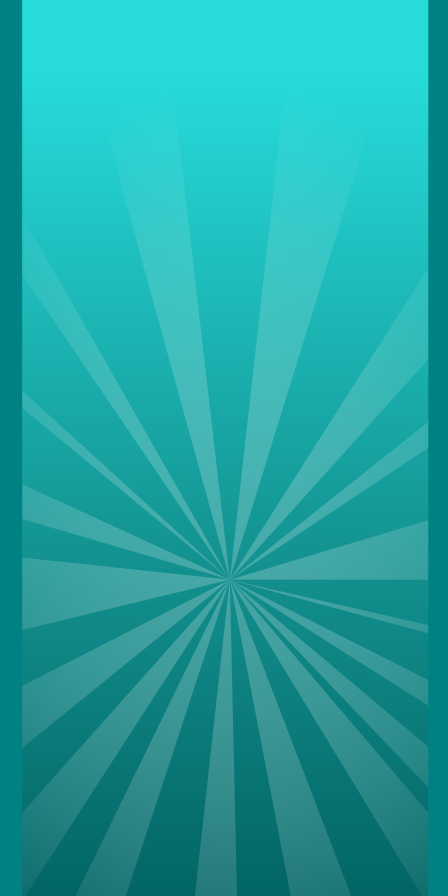
Reproduce this background procedurally as a Shadertoy shader.

```glsl
// A teal sunburst with uneven pale rays on a shaded panel between two flat side bands.

#define CENTER vec2(0.513, 0.353)
#define PANEL_SIDES vec2(0.0495, 0.956)
#define FADE_RADII vec2(0.75, 1.12)
#define RAY_OPACITY 0.22
#define GRADIENT_TOP 0.92
#define TOP_COLOR vec3(0.150, 0.860, 0.855)
#define MIDDLE_COLOR vec3(0.070, 0.560, 0.555)
#define BOTTOM_COLOR vec3(0.010, 0.395, 0.395)
#define SIDE_COLOR vec3(0.000, 0.510, 0.520)

const int RAY_COUNT = 18;

// Start and end angle of each ray, in degrees counterclockwise from the right
const vec2 RAY_SPANS[RAY_COUNT] = vec2[RAY_COUNT](
    vec2(0.0, 16.7), vec2(33.6, 38.5), vec2(48.0, 57.5),
    vec2(72.8, 83.6), vec2(96.6, 105.4), vec2(119.7, 124.2),
    vec2(137.7, 140.4), vec2(155.3, 163.7), vec2(173.9, 193.6),
    vec2(207.1, 219.0), vec2(228.3, 237.1), vec2(244.0, 251.8),
    vec2(263.7, 271.3), vec2(280.9, 291.0), vec2(301.3, 310.4),
    vec2(313.7, 319.9), vec2(327.6, 333.2), vec2(344.9, 347.1));

// Vertical gradient through three colours
vec3 panelColor(float y) {
    vec3 lower = mix(BOTTOM_COLOR, MIDDLE_COLOR, clamp(y / CENTER.y, 0.0, 1.0));
    float rise = clamp((y - CENTER.y) / (GRADIENT_TOP - CENTER.y), 0.0, 1.0);
    return mix(lower, TOP_COLOR, rise);
}

// Antialiased coverage of all rays around the origin
float rayCoverage(vec2 p, float pixel) {
    float angle = degrees(atan(p.y, p.x));
    float radius = length(p);
    float coverage = 0.0;
    for (int i = 0; i < RAY_COUNT; i++) {
        vec2 span = RAY_SPANS[i];
        float middle = 0.5 * (span.x + span.y);
        float halfWidth = 0.5 * (span.y - span.x);
        float offset = abs(mod(angle - middle + 180.0, 360.0) - 180.0);
        float inside = radians(halfWidth - offset) * radius;
        coverage = max(coverage, clamp(inside / pixel + 0.5, 0.0, 1.0));
    }
    return coverage;
}

void mainImage(out vec4 fragColor, in vec2 fragCoord) {
    vec2 uv = fragCoord / iResolution.xy;
    float pixel = 1.0 / iResolution.x;
    vec2 p = (uv - CENTER) * vec2(1.0, iResolution.y / iResolution.x);

    // Rays fade outward in an ellipse
    vec2 reach = p / FADE_RADII;
    float fade = max(1.0 - dot(reach, reach), 0.0);
    float rays = RAY_OPACITY * fade * rayCoverage(p, pixel);
    vec3 color = mix(panelColor(uv.y), vec3(1.0), rays);

    // Flat bands beside the panel
    float sideDistance = min(uv.x - PANEL_SIDES.x, PANEL_SIDES.y - uv.x);
    color = mix(SIDE_COLOR, color, clamp(sideDistance / pixel + 0.5, 0.0, 1.0));

    fragColor = vec4(color, 1.0);
}
```
